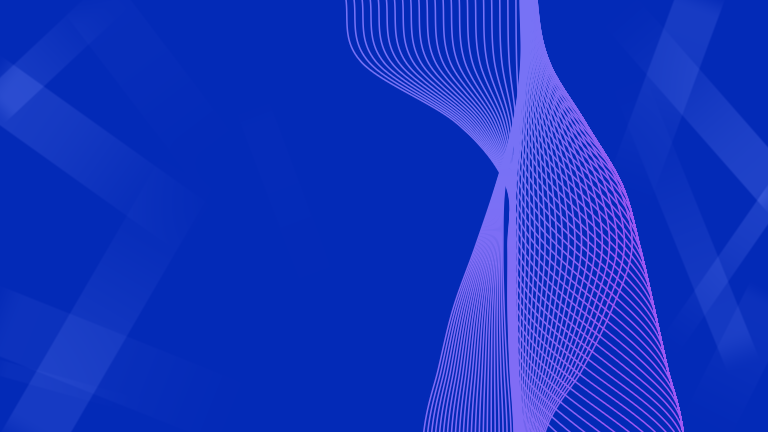
This background is drawn by a WebGL 1 fragment shader. Its source:

```glsl
precision highp float;
// Twisted ribbon of fine violet lines over a deep blue field with pale crossing bands.
// Each line blends two smooth boundary curves x(depth); a second set of strands
// sweeps from the ribbon core to its right rim and weaves the mesh.

uniform vec2 u_resolution;

#define BASE_BLUE vec3(0.012, 0.163, 0.717)
#define BAND_BLUE vec3(0.35, 0.46, 0.93)
#define LAVENDER vec3(0.50, 0.47, 0.98)
#define VIOLET vec3(0.66, 0.36, 0.97)
#define HALF_WIDTH 0.0018
#define FAN_LINES 23
#define SWEEP_LINES 50
#define SWEEP_SPACING 0.028
#define SWEEP_HEIGHT 0.46
#define SLOPE_STEP 0.004

// Cubic interpolation weights for four knots at once.
vec4 knotWeights(vec4 offset) {
  vec4 d = abs(offset);
  vec4 inner = (1.5 * d - 2.5) * d * d + 1.0;
  vec4 outer = ((-0.5 * d + 2.5) * d - 4.0) * d + 2.0;
  return mix(mix(inner, outer, step(1.0, d)), vec4(0.0), step(2.0, d));
}

// Smooth x through eight knots spaced evenly from the top edge to the bottom.
float curveAt(float depth, vec4 upper, vec4 lower) {
  vec4 offset = vec4(7.0 * depth) - vec4(0.0, 1.0, 2.0, 3.0);
  vec4 wu = knotWeights(offset);
  vec4 wl = knotWeights(offset - 4.0);
  return (dot(upper, wu) + dot(lower, wl)) / dot(wu + wl, vec4(1.0));
}

// Curve position here and slightly lower, so that its slope is known.
vec2 curve(float depth, vec4 upper, vec4 lower) {
  return vec2(curveAt(depth, upper, lower), curveAt(depth + SLOPE_STEP, upper, lower));
}

float stroke(float x, vec2 line, float pixel) {
  float slope = (line.y - line.x) / SLOPE_STEP;
  float d = abs(x - line.x) * inversesqrt(1.0 + slope * slope);
  return clamp((HALF_WIDTH - d) / pixel + 0.5, 0.0, 1.0);
}

// Lines spread between two boundaries; a bias above one crowds the left side.
float fan(float x, vec2 left, vec2 right, float bias, float pixel) {
  float gap = 1.0;
  for (int i = 0; i < FAN_LINES; i++) {
    float t = pow(float(i) / float(FAN_LINES - 1), bias);
    gap *= 1.0 - stroke(x, mix(left, right, t), pixel);
  }
  return 1.0 - gap;
}

// Strands that leave the left boundary at staggered depths and join the right one.
float sweep(float x, float depth, vec2 left, vec2 right, float pixel) {
  float gap = 1.0;
  for (int i = 0; i < SWEEP_LINES; i++) {
    float start = float(i) * SWEEP_SPACING - SWEEP_HEIGHT;
    vec2 travel = (vec2(depth, depth + SLOPE_STEP) - start) / SWEEP_HEIGHT;
    vec2 t = smoothstep(0.0, 1.0, travel);
    gap *= 1.0 - stroke(x, mix(left, right, t), pixel);
  }
  return 1.0 - gap;
}

// Straight translucent band, brightest near its start and fading to its end.
float band(vec2 p, vec2 start, vec2 end, float halfWidth, float strength) {
  vec2 axis = end - start;
  vec2 q = p - start;
  float along = dot(q, axis) / dot(axis, axis);
  float across = abs(q.x * axis.y - q.y * axis.x) / length(axis);
  float fade = smoothstep(0.0, 0.12, along) * (1.0 - smoothstep(0.15, 1.0, along));
  return strength * fade * (1.0 - smoothstep(halfWidth - 0.003, halfWidth + 0.003, across));
}

float backgroundBands(vec2 p) {
  // Left group
  float light = band(p, vec2(0.046, -0.065), vec2(0.463, 0.653), 0.070, 0.22);
  light += band(p, vec2(-0.046, 0.824), vec2(0.486, 0.444), 0.066, 0.24);
  light += band(p, vec2(-0.023, 0.741), vec2(0.278, 1.023), 0.042, 0.22);
  light += band(p, vec2(-0.046, 0.275), vec2(0.602, 0.016), 0.076, 0.11);
  light += band(p, vec2(-0.023, 0.155), vec2(0.347, 0.051), 0.018, 0.07);
  light += band(p, vec2(0.197, 1.023), vec2(0.532, 0.583), 0.070, 0.05);
  light += band(p, vec2(0.579, 0.769), vec2(0.787, 0.213), 0.040, 0.02);
  // Right group
  light += band(p, vec2(1.829, 0.525), vec2(1.412, 1.0), 0.050, 0.32);
  light += band(p, vec2(1.632, 1.035), vec2(1.435, 0.502), 0.055, 0.23);
  light += band(p, vec2(1.725, 0.144), vec2(1.435, 0.861), 0.040, 0.20);
  light += band(p, vec2(1.817, 0.583), vec2(1.528, 0.167), 0.026, 0.28);
  return light + band(p, vec2(1.794, 0.329), vec2(1.620, -0.019), 0.060, 0.10);
}

void main() {
  vec2 p = gl_FragCoord.xy / u_resolution.y;
  float pixel = 1.0 / u_resolution.y;
  float depth = 1.0 - p.y;

  // Boundary curves of the twisted ribbon
  vec2 wingLeft = curve(depth, vec4(0.801, 0.836, 1.058, 1.171), vec4(1.176, 1.176, 1.181, 1.190));
  vec2 wingRight = curve(depth, vec4(1.213, 1.213, 1.208, 1.194), vec4(1.194, 1.194, 1.199, 1.208));
  vec2 skirtLeft = curve(depth, vec4(1.204, 1.206, 1.188, 1.148), vec4(1.100, 1.049, 1.014, 0.981));
  vec2 skirtRight = curve(depth, vec4(1.227, 1.222, 1.199, 1.169), vec4(1.164, 1.167, 1.174, 1.183));
  vec2 core = curve(depth, vec4(1.208, 1.208, 1.199, 1.185), vec4(1.181, 1.183, 1.190, 1.199));
  vec2 rim = curve(depth, vec4(1.243, 1.271, 1.356, 1.440), vec4(1.481, 1.514, 1.546, 1.581));
  vec2 fold = curve(depth, vec4(1.243, 1.271, 1.352, 1.431), vec4(1.463, 1.417, 1.347, 1.262));

  float wing = fan(p.x, wingLeft, wingRight, 1.0, pixel);
  float skirt = fan(p.x, skirtLeft, skirtRight, 1.0, pixel);
  float mesh = fan(p.x, core, fold, 1.4, pixel);
  float strands = sweep(p.x, depth, core, rim, pixel);
  float ink = 1.0 - (1.0 - wing) * (1.0 - skirt) * (1.0 - mesh) * (1.0 - strands);

  vec3 color = mix(BASE_BLUE, BAND_BLUE, backgroundBands(p));
  float warmth = smoothstep(1.20, 1.52, p.x) + 0.25 * smoothstep(0.3, 0.7, depth);
  vec3 lineColor = mix(LAVENDER, VIOLET, min(warmth, 1.0));
  gl_FragColor = vec4(mix(color, lineColor, ink * 0.93), 1.0);
}
```
